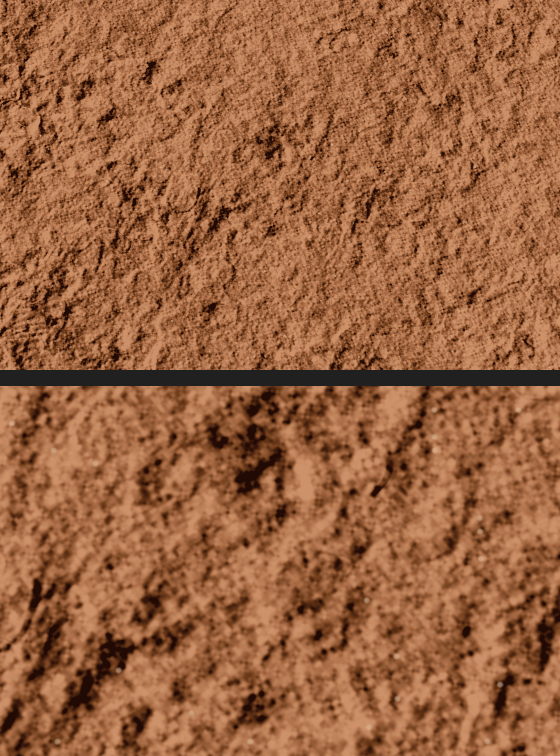
Top, the full canvas; bottom, a detail of the centre.
Give the GLSL for this texture, as a Shadertoy shader.

```glsl
const vec3 SHADOW = vec3(0.13, 0.035, 0.015);
const vec3 DEEP = vec3(0.43, 0.23, 0.10);
const vec3 SAND = vec3(0.67, 0.43, 0.28);
const vec3 SUNLIT = vec3(0.84, 0.61, 0.45);
const vec3 PEBBLE = vec3(0.86, 0.73, 0.60);

const vec2 LIGHT = vec2(-0.93, 0.37);  // direction towards the sun
const float TURN = 0.65;               // lattice turn between octaves
const float CLOD_SCALE = 9.0;          // largest clods per canvas height
const float CLOD_GAIN = 1.1;
const float GRAIN_SCALE = 150.0;
const float GRAIN_GAIN = 1.9;
const float DUST_GAIN = 1.6;
const float EDGE_SCALE = 11.0;
const float EDGE_GAIN = 1.8;
const float PRINT_CELL = 0.27;
const float PRINT_SHARE = 0.45;
const float PIT_GAIN = 1.4;
const float PEBBLE_SCALE = 70.0;
const float PEBBLE_SHARE = 0.008;

float hash(vec2 p) {
    return fract(sin(dot(p, vec2(127.1, 311.7))) * 43758.5453);
}

float noise(vec2 p) {
    vec2 i = floor(p), f = fract(p);
    f = f * f * (3.0 - 2.0 * f);
    return mix(mix(hash(i), hash(i + vec2(1, 0)), f.x),
               mix(hash(i + vec2(0, 1)), hash(i + vec2(1, 1)), f.x), f.y);
}

mat2 rotation(float angle) {
    float c = cos(angle), s = sin(angle);
    return mat2(c, s, -s, c);
}

// Light falling on noise bumps of one size, on a turned lattice
float slope(vec2 p, float angle) {
    mat2 turn = rotation(angle);
    vec2 halfStep = 0.5 * (turn * LIGHT);
    p = turn * p + 17.0 * angle;
    return noise(p - halfStep) - noise(p + halfStep);
}

// Shallow oval shoe prints with cross treads, scattered over a grid
float prints(vec2 p) {
    float height = 0.0;
    vec2 home = floor(p / PRINT_CELL);
    for (int j = -1; j <= 1; j++)
    for (int i = -1; i <= 1; i++) {
        vec2 cell = home + vec2(i, j);
        if (hash(cell + 7.3) > PRINT_SHARE) continue;
        vec2 centre = cell + 0.2 + 0.6 * vec2(hash(cell + 1.7), hash(cell + 4.1));
        vec2 d = rotation(1.6 * hash(cell + 9.2) - 0.8) * (p - centre * PRINT_CELL);
        float inside = 1.0 - smoothstep(0.85, 1.1, length(d / vec2(0.045, 0.10)));
        float tread = sin(d.y * 330.0 + 12.0 * abs(d.x));
        height -= inside * (0.6 + 0.18 * tread * step(0.6, hash(cell + 2.6)));
    }
    return height;
}

// Steps left by scuffs and broken crust
float crust(vec2 p) {
    vec2 turned = rotation(0.4) * p;
    float scuff = smoothstep(0.46, 0.54, noise(turned * EDGE_SCALE));
    float crack = smoothstep(0.44, 0.56, noise(turned * EDGE_SCALE * 2.3 + 31.0));
    return scuff + 0.8 * crack + prints(p);
}

vec3 soilColour(float tone) {
    vec3 c = mix(SHADOW, DEEP, clamp((tone - 0.13) / 0.30, 0.0, 1.0));
    c = mix(c, SAND, clamp((tone - 0.43) / 0.24, 0.0, 1.0));
    return mix(c, SUNLIT, clamp((tone - 0.67) / 0.17, 0.0, 1.0));
}

void mainImage(out vec4 fragColor, in vec2 fragCoord) {
    vec2 uv = fragCoord / iResolution.xy;
    vec2 p = fragCoord / iResolution.y;

    // Ground seen at a slant: features shrink towards the top
    vec2 ground = vec2((p.x - 0.75) * (1.0 + 0.2 * p.y), p.y * (1.0 + 0.15 * p.y));
    vec2 warp = vec2(noise(ground * 23.0), noise(ground * 23.0 + 57.0)) - 0.5;
    vec2 q = ground + 0.022 * warp;

    // Trampled areas are rough, mostly on the left
    float patches = noise(ground * 4.5 + 13.0);
    float rough = mix(1.2, 0.78, uv.x) * mix(0.7, 1.3, patches);

    // Clods, each octave half the size of the last
    float relief = 0.0;
    float weight = 0.45;
    float scale = CLOD_SCALE;
    for (int i = 0; i < 4; i++) {
        relief += weight * slope(q * scale, TURN * float(i + 1));
        weight = min(weight * 1.8, 1.35);
        scale *= 2.0;
    }

    // Crisp edges appear only in places
    vec2 reach = 0.005 * LIGHT;
    float edge = crust(q - reach) - crust(q + reach);
    float edgeMask = smoothstep(0.25, 0.65, noise(ground * 8.0 + 71.0));

    // Small shaded hollows, taller than wide
    vec2 leaning = rotation(0.35) * q;
    float hollow = noise(leaning * vec2(32.0, 19.0) + 5.0);
    hollow += 0.35 * (noise(q * 70.0) - 0.5);
    float pit = smoothstep(0.72, 0.95, hollow) * smoothstep(0.3, 0.7, patches);

    // Sand grains and dust
    float grain = slope(ground * GRAIN_SCALE, 0.5);
    float dust = noise(rotation(0.9) * ground * GRAIN_SCALE * 1.8 + 3.0) - 0.5;

    float broad = 0.5 * (uv.x - 0.5) + 0.65 * (noise(ground * 3.0 + 41.0) - 0.5);
    float light = 0.07 + broad + rough * (CLOD_GAIN * relief - PIT_GAIN * pit)
                + EDGE_GAIN * rough * edgeMask * edge
                + GRAIN_GAIN * grain + DUST_GAIN * dust;
    light = clamp(light, -3.0, 2.4);

    // Shadows fall off further than highlights rise
    float tone = 0.66 + 0.125 * light - 0.027 * light * light;
    vec3 colour = soilColour(tone);

    // Rare pale pebbles
    vec2 cell = floor(ground * PEBBLE_SCALE);
    vec2 offset = fract(ground * PEBBLE_SCALE) - 0.5;
    float pebble = 1.0 - smoothstep(0.08, 0.3, length(offset));
    pebble *= step(hash(cell + 0.5), PEBBLE_SHARE);
    colour = mix(colour, PEBBLE, 0.6 * pebble);

    fragColor = vec4(colour, 1.0);
}
```
